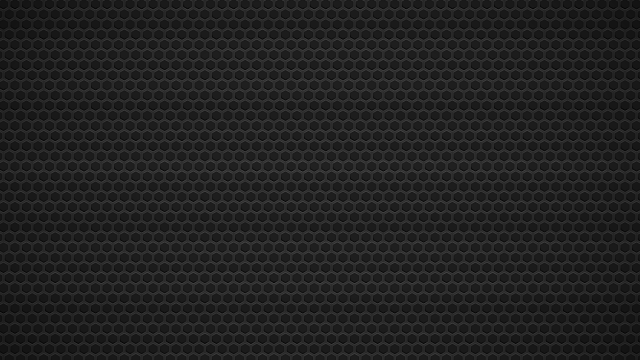
A Shadertoy shader for this pattern:

```glsl
// Repeats across and down the canvas
const float COLUMNS = 55.6;
const float ROWS = 35.5;
const float ASPECT = 16.0 / 9.0;
const vec2 PHASE = vec2(0.0, 0.29);

// Sizes in cell widths
const vec2 LATTICE = vec2(1.0, 1.7320508);
const float HOLE_APOTHEM = 0.395;
const float CORNER_ROUNDING = 0.13;
const float RIM_HALF_WIDTH = 0.032;
const float SHADOW_HALF_WIDTH = 0.045;

// Greys
const vec3 HOLE = vec3(0.112);
const vec3 METAL = vec3(0.163);
const vec3 RIM = vec3(0.320);
const vec3 SHADOW = vec3(0.020);
const float VIGNETTE = 0.42;

// Hexagon with a tip at the top and bottom
float hexagonDistance(vec2 p, float apothem) {
    const vec2 MIRROR = vec2(-0.8660254, 0.5);
    p = abs(p.yx);
    p -= 2.0 * min(dot(MIRROR, p), 0.0) * MIRROR;
    float halfSide = apothem * 0.5773503;
    p -= vec2(clamp(p.x, -halfSide, halfSide), apothem);
    return length(p) * sign(p.y);
}

// Offset from the nearest cell centre of the staggered lattice
vec2 nearestCell(vec2 q) {
    vec2 a = mod(q + 0.5 * LATTICE, LATTICE) - 0.5 * LATTICE;
    vec2 b = mod(q, LATTICE) - 0.5 * LATTICE;
    return dot(a, a) < dot(b, b) ? a : b;
}

// Coverage of a line, fading when it is thinner than a pixel
float lineCoverage(float d, float halfWidth, float pixel) {
    float edge = clamp((halfWidth - abs(d)) / pixel + 0.5, 0.0, 1.0);
    return edge * min(1.0, 2.0 * halfWidth / pixel);
}

// Irregular value from 0 to 1 for each cell
float cellVariation(vec2 id) {
    float waves = sin(id.x * 2.31 + id.y * 1.73)
                + sin(id.x * 0.83 - id.y * 2.57 + 1.4)
                + sin(id.y * 1.91 + 0.6);
    return 0.5 + waves / 6.0;
}

void mainImage(out vec4 fragColor, in vec2 fragCoord) {
    vec2 p = (fragCoord - 0.5 * iResolution.xy) / iResolution.xy;
    vec2 q = p * vec2(COLUMNS, ROWS * 0.5 * LATTICE.y) - PHASE;
    float pixel = COLUMNS / iResolution.x;

    vec2 cell = nearestCell(q);
    vec2 id = round((q - cell) / (0.5 * LATTICE));
    float variation = cellVariation(id);
    float d = hexagonDistance(cell, HOLE_APOTHEM - CORNER_ROUNDING) - CORNER_ROUNDING;

    // Punched sheet over a dark backing
    float metal = smoothstep(-0.6 * pixel, 0.6 * pixel, d);
    vec3 color = mix(HOLE, METAL, metal);

    // Inner shadow, deepest along the lower left rim
    vec2 facing = cell / max(length(cell), 0.001);
    float lower = smoothstep(0.1, 0.95, dot(facing, normalize(vec2(-0.35, -1.0))));
    float shade = lineCoverage(d + SHADOW_HALF_WIDTH, SHADOW_HALF_WIDTH, pixel);
    color = mix(color, SHADOW, shade * (0.15 + lower * mix(0.3, 0.85, variation)));

    // Bevel catches light above and below, unevenly from cell to cell
    float upright = smoothstep(0.3, 0.95, abs(facing.y));
    float glint = 0.18 + 0.65 * upright * mix(0.35, 1.3, variation);
    float rim = lineCoverage(d - RIM_HALF_WIDTH, RIM_HALF_WIDTH, pixel);
    color = mix(color, RIM, rim * glint);

    // Row banding and darkened borders
    color *= 1.0 + 0.04 * sin(id.y * 1.6) + 0.035 * sin(id.y * 0.63 + 1.0);
    vec2 border = 2.0 * p;
    float falloff = dot(border * border, vec2(0.65, 0.35));
    color *= 1.06 - VIGNETTE * falloff * mix(0.5, 1.0, falloff);

    fragColor = vec4(color, 1.0);
}
```
